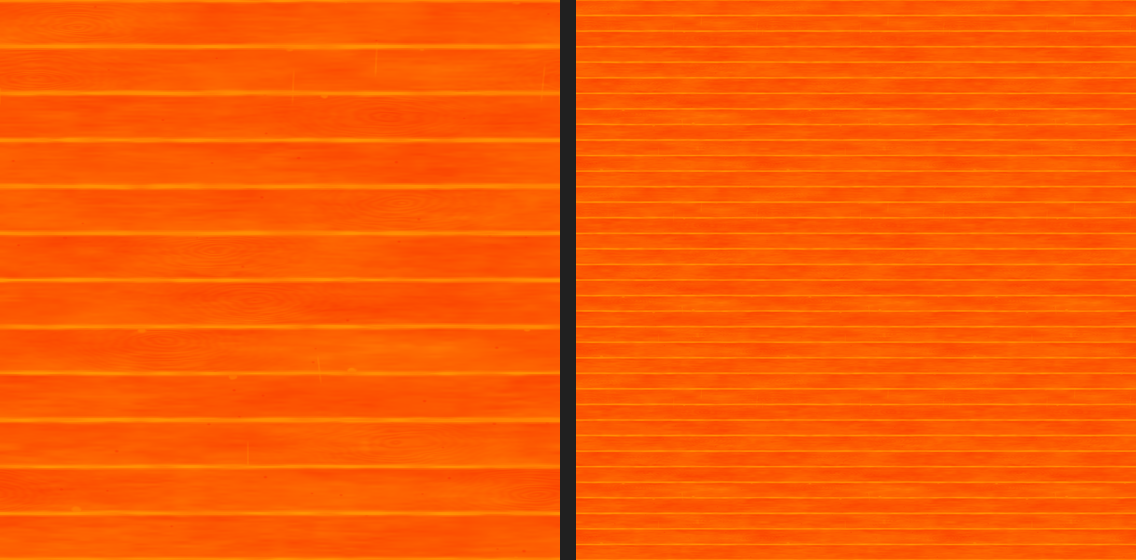
Left, the tile; right, the same tile 3 across and 3 down.
Write a Shadertoy shader that draws this texture.

```glsl
#define PLANKS 12.0
#define GROOVE_WIDTH 0.0070
#define GROOVE_WANDER 0.0024
#define GRAIN 0.48
#define RINGS 0.15
#define STAIN 1.0
#define SCRATCHES 6
#define CHIPS 10
#define SPECK_CELLS 22.0

const vec3 PAINT_DARK = vec3(0.985, 0.28, 0.008);
const vec3 PAINT_LIGHT = vec3(0.995, 0.425, 0.01);
const vec3 GROOVE_COLOR = vec3(1.0, 0.57, 0.01);

float hash(vec2 p) {
    return fract(sin(dot(p, vec2(127.1, 311.7))) * 43758.5);
}

// Value noise on the unit canvas, wrapping after a whole number of cells
float noise(vec2 uv, vec2 cells, float seed) {
    vec2 p = uv * cells, i = floor(p), f = fract(p);
    f = f * f * (3.0 - 2.0 * f);
    vec2 a = mod(i, cells) + seed * 17.0;
    vec2 b = mod(i + 1.0, cells) + seed * 17.0;
    return mix(mix(hash(a), hash(vec2(b.x, a.y)), f.x),
               mix(hash(vec2(a.x, b.y)), hash(b), f.x), f.y);
}

float fbm(vec2 uv, vec2 cells, float seed) {
    float sum = 0.0, amp = 0.5;
    for (int i = 0; i < 4; i++, amp *= 0.5, cells *= 2.0) {
        sum += amp * noise(uv, cells, seed + float(i));
    }
    return sum / 0.9375;
}

// Shortest offset on the wrapping canvas
vec2 wrapDelta(vec2 d) {
    return d - round(d);
}

// Curved growth lines gathered around a knot in each plank
float growthRings(vec2 uv, float plank) {
    vec2 knot = vec2(hash(vec2(plank, 3.1)),
                     (plank + 0.3 + 0.4 * hash(vec2(plank, 5.7))) / PLANKS);
    vec2 d = wrapDelta(uv - knot);
    float bend = fbm(uv, vec2(9.0, 48.0), plank + 2.0) - 0.5;
    float radius = length(d * vec2(0.28, 1.0)) + 0.022 * bend;
    float fade = exp(-abs(d.x) * 10.0) * step(0.35, hash(vec2(plank, 9.2)));
    return sin(radius * 1050.0) * fade;
}

// Fine streaks along the plank, broken up by a coarser mask
float woodGrain(vec2 uv, float plank) {
    vec2 p = uv + vec2(0.0, 0.007 * noise(uv, vec2(6.0, 24.0), plank));
    float streak = noise(p, vec2(12.0, 140.0), plank) * 0.55
                 + noise(p, vec2(40.0, 250.0), plank + 4.0) * 0.45;
    return (streak - 0.5) * (0.4 + 1.2 * noise(uv, vec2(8.0, 36.0), plank + 7.0));
}

// Pale, nearly upright hairlines
float scratches(vec2 uv, float px) {
    float sum = 0.0;
    for (int i = 0; i < SCRATCHES; i++) {
        float k = float(i), reach = 0.015 + 0.025 * hash(vec2(k, 13.0));
        vec2 d = wrapDelta(uv - vec2(hash(vec2(k, 21.0)), hash(vec2(k, 34.0))));
        float across = abs(d.x - d.y * 0.3 * (hash(vec2(k, 8.0)) - 0.5));
        float line = 1.0 - smoothstep(0.0004, 0.0012 + px, across);
        sum += line * (1.0 - smoothstep(0.6 * reach, reach, abs(d.y)));
    }
    return sum;
}

// Rounded spots of bare paint on the plank edges
float chips(vec2 uv, float px) {
    float cover = 0.0;
    for (int i = 0; i < CHIPS; i++) {
        float k = float(i), side = hash(vec2(k, 47.0)) - 0.5;
        float row = floor(PLANKS * hash(vec2(k, 41.0)));
        vec2 d = wrapDelta(uv - vec2(hash(vec2(k, 55.0)), row / PLANKS + 0.013 * side));
        float size = 0.0035 + 0.004 * hash(vec2(k, 62.0));
        float r = length(d * vec2(0.75, 1.0)) + 0.002 * noise(uv, vec2(150.0), k);
        cover = max(cover, 1.0 - smoothstep(size - px, size + px + 0.001, r));
    }
    return cover;
}

// Sparse dark pinholes
float specks(vec2 uv, float px) {
    vec2 cell = floor(uv * SPECK_CELLS);
    vec2 spot = 0.2 + 0.6 * vec2(hash(cell + 2.3), hash(cell + 6.9));
    vec2 d = (fract(uv * SPECK_CELLS) - spot) / SPECK_CELLS;
    float size = 0.0008 + 0.0014 * hash(cell + 11.0);
    return step(0.9, hash(cell)) * (1.0 - smoothstep(size - px, size + px, length(d * vec2(0.7, 1.0))));
}

void mainImage(out vec4 fragColor, in vec2 fragCoord) {
    vec2 uv = fragCoord / iResolution.xy;
    float px = 1.0 / iResolution.y;
    float plank = floor(uv.y * PLANKS), height = fract(uv.y * PLANKS);
    float joint = round(uv.y * PLANKS), seed = mod(joint, PLANKS);
    // Painted wood, deeper in tone towards the top of each plank
    float tone = 0.5 + STAIN * (fbm(uv, vec2(5.0, 24.0), plank + 1.0) - 0.5);
    tone += 0.4 * (fbm(uv, vec2(18.0, 40.0), 12.0) - 0.5) - 0.26 * (height - 0.5);
    tone += 0.16 * (hash(vec2(plank, 77.0)) - 0.5);
    tone += GRAIN * woodGrain(uv, plank) + RINGS * growthRings(uv, plank);
    tone += 0.35 * scratches(uv, px) - 0.6 * specks(uv, px);
    vec3 color = mix(PAINT_DARK, PAINT_LIGHT, clamp(tone, -0.2, 1.2));
    // Bright grooves with wandering edges and a soft rim
    float wander = noise(vec2(uv.x, 0.0), vec2(9.0, 1.0), seed + 30.0) - 0.5;
    float edge = abs(uv.y - joint / PLANKS + GROOVE_WANDER * 0.6 * wander);
    float halfWidth = 0.5 * GROOVE_WIDTH * (0.75 + 0.5 * hash(vec2(seed, 91.0)));
    halfWidth += 0.5 * GROOVE_WANDER * (noise(uv, vec2(40.0, 48.0), 5.0) - 0.5);
    float groove = 1.0 - smoothstep(halfWidth - px, halfWidth + px, edge);
    float rim = 0.5 * (1.0 - smoothstep(halfWidth, halfWidth + 0.004, edge));
    float bare = max(max(groove, rim), 0.65 * chips(uv, px));
    vec3 grooveTone = GROOVE_COLOR - vec3(0.0, 0.1, 0.0) * noise(uv, vec2(24.0, 192.0), 3.0);
    fragColor = vec4(mix(color, grooveTone, bare), 1.0);
}
```
